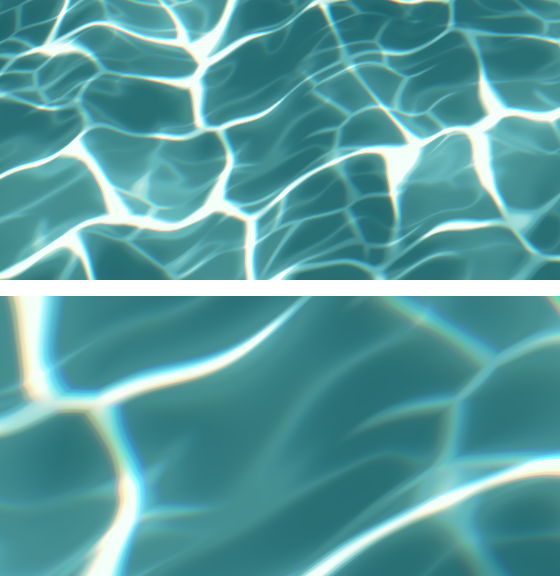
Top, the full canvas; bottom, a detail of the centre.
Reproduce this texture procedurally as a Shadertoy shader.

```glsl
// Sunlight caustics on the floor of a teal pool: bent cellular borders form the
// bright net, a flatter second net and sine ridges add faint streaks, and each
// colour channel is refracted by a slightly different amount.

vec2 hash2(vec2 p) {
    return fract(sin(vec2(dot(p, vec2(127.1, 311.7)), dot(p, vec2(269.5, 183.3)))) * 43758.5);
}

// Layered sines, roughly -1 to 1
float swell(vec2 p) {
    float sum = 0.0, amp = 0.5;
    for (int i = 0; i < 4; i++) {
        p = mat2(0.8, 0.6, -0.6, 0.8) * p * 1.5 + 1.7;
        sum += amp * sin(p.x + 1.3 * sin(p.y));
        amp *= 0.7;
    }
    return sum;
}

// x: closeness to a cell border, y: closeness to a corner (both 0 when on it)
vec2 cellBorders(vec2 p) {
    vec2 cell = floor(p);
    vec3 nearest = vec3(9.0);
    for (int j = -2; j <= 2; j++)
    for (int i = -2; i <= 2; i++) {
        vec2 id = cell + vec2(i, j);
        float d = length(id + 0.1 + 0.8 * hash2(id) - p);
        if (d < nearest.x) nearest = vec3(d, nearest.xy);
        else if (d < nearest.y) nearest = vec3(nearest.x, d, nearest.y);
        else nearest.z = min(nearest.z, d);
    }
    return 0.5 * (nearest.yz - nearest.x);
}

// Surface ripples bend the light sideways
vec2 refractRipples(vec2 p) {
    float freq = 5.0;
    for (int i = 0; i < 4; i++) {
        p += 0.27 / freq * sin(p.yx * freq + vec2(1.3, 4.1) * float(i + 1));
        freq *= 1.7;
    }
    return p;
}

float caustics(vec2 p) {
    float broad = swell(p * 3.0);
    float patches = swell(p * 4.0 + 17.0);

    // Waves look smaller towards the far (upper) side and lean to the right
    vec2 q = refractRipples(p);
    q = vec2(q.x - 1.0, q.y) * (0.85 + 0.3 * p.y);
    q = mat2(0.94, -0.34, 0.34, 0.94) * q;

    // Main net, swollen at corners and in bright patches
    vec2 net = cellBorders(q * vec2(2.3, 3.4) + 5.0);
    float width = 0.012 + 0.05 * smoothstep(0.1, 0.9, patches) + 0.035 * exp(-14.0 * net.y);
    float strength = mix(0.45, 1.0, smoothstep(-0.6, 0.2, patches));
    float core = 1.0 - smoothstep(width * 0.3, width + 0.03, net.x);
    float halo = exp(-10.0 * net.x);

    // Faint flat streaks, present only in places
    vec2 streak = cellBorders(q * vec2(3.3, 7.0) + 31.0);
    float streakMask = smoothstep(-0.5, 0.6, swell(p * 3.5 + 8.0));
    float streaks = 0.5 * exp(-11.0 * streak.x)
                  + 0.4 * (1.0 - smoothstep(0.01, 0.07, streak.x));

    // Soft folds of light between the lines
    float folds = pow(max(1.0 - abs(swell(q * vec2(4.0, 8.0))), 0.0), 4.0);

    return 0.26 + 0.16 * broad + 0.15 * folds + 0.38 * streaks * streakMask
         + strength * (0.28 * halo + 0.5 * core);
}

vec3 waterColor(float light) {
    vec3 deep = vec3(0.09, 0.35, 0.38), shade = vec3(0.16, 0.44, 0.46);
    vec3 teal = vec3(0.27, 0.56, 0.57), bright = vec3(0.39, 0.71, 0.72);
    vec3 pale = vec3(0.63, 0.87, 0.85), glare = vec3(0.96, 1.0, 0.98);
    vec3 c = mix(deep, shade, smoothstep(0.0, 0.25, light));
    c = mix(c, teal, smoothstep(0.25, 0.42, light));
    c = mix(c, bright, smoothstep(0.42, 0.6, light));
    c = mix(c, pale, smoothstep(0.6, 0.8, light));
    return mix(c, glare, smoothstep(0.8, 1.0, light));
}

void mainImage(out vec4 fragColor, in vec2 fragCoord) {
    vec2 p = fragCoord / iResolution.y;

    // Red and blue land on opposite sides of green, giving warm and cool fringes
    vec2 spread = vec2(0.005, 0.004);
    fragColor = vec4(waterColor(caustics(p + spread)).r,
                     waterColor(caustics(p)).g,
                     waterColor(caustics(p - spread)).b, 1.0);
}
```
